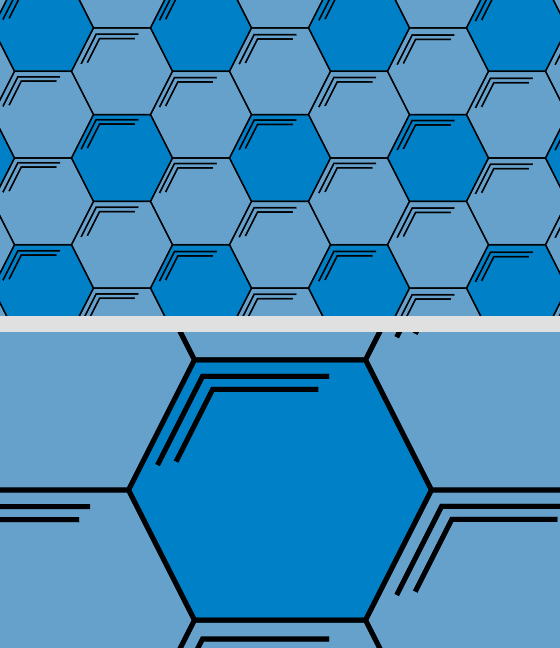
Top, the full canvas; bottom, a detail of the centre.
Give the GLSL for this pattern, as a Shadertoy shader.

```glsl
#define COLUMNS_PER_HEIGHT 4.0
#define ROW_PITCH 1.098
#define HEX_REACH 0.639
#define LINE_WIDTH 0.0222
#define WOBBLE 0.009
#define PALE vec3(0.40, 0.63, 0.80)
#define VIVID vec3(0.00, 0.50, 0.78)
#define INK vec3(0.0, 0.005, 0.01)

// Unit normal of the slanted hexagon side; columns are one unit apart
const vec2 SIDE_NORMAL = vec2(0.892, 0.452);

float hexDistance(vec2 p) {
    p = abs(p);
    return max(p.y - 0.5 * ROW_PITCH, dot(p - vec2(HEX_REACH, 0.0), SIDE_NORMAL));
}

// Bent stroke: a flat arm to the right and a slanted arm down to the left
float bentStroke(vec2 p, vec2 corner, float flatArm, float slantArm) {
    vec2 d = p - corner;
    float wedge = max(d.y, dot(d, vec2(-SIDE_NORMAL.x, SIDE_NORMAL.y)));
    float caps = max(d.x - flatArm, -dot(d, SIDE_NORMAL.yx) - slantArm);
    return max(abs(wedge) - 0.5 * LINE_WIDTH, caps);
}

// Slight drift of the accent strokes from cell to cell
vec2 accentDrift(float column, float height) {
    float k = column + 3.0;
    float ripple = cos(1.57 * k);
    float lift = cos(2.34 * (height + 0.27)) + 0.7 * cos(0.5 * k) + 0.4 * ripple;
    return WOBBLE * vec2(ripple, lift);
}

void mainImage(out vec4 fragColor, in vec2 fragCoord) {
    vec2 p = (fragCoord - 0.5 * iResolution.xy) / iResolution.y * COLUMNS_PER_HEIGHT;
    float pixel = COLUMNS_PER_HEIGHT / iResolution.y;

    // Nearest hexagon among the two neighbouring columns
    float border = 1e3;
    vec2 local = vec2(0.0);
    vec2 cell = vec2(0.0);
    for (int i = 0; i < 2; i++) {
        float column = floor(p.x) + float(i);
        float odd = mod(column, 2.0);
        float row = floor(p.y / ROW_PITCH - 0.5 * odd + 0.5);
        vec2 q = p - vec2(column, (row + 0.5 * odd) * ROW_PITCH);
        float d = hexDistance(q);
        if (d < border) {
            border = d;
            local = q;
            cell = vec2(column, row);
        }
    }

    // Every third hexagon of a column is vivid
    float phase = mod(cell.y - mod(cell.x, 2.0), 3.0);
    vec3 color = phase < 0.5 ? VIVID : PALE;

    // Outline and the two nested accents
    vec2 q = local - accentDrift(cell.x, p.y - local.y);
    float line = abs(border) - 0.5 * LINE_WIDTH;
    line = min(line, bentStroke(q, vec2(-0.327, 0.472), 0.535, 0.420));
    line = min(line, bentStroke(q, vec2(-0.284, 0.417), 0.446, 0.342));

    float coverage = 1.0 - smoothstep(-0.5 * pixel, 0.5 * pixel, line);
    fragColor = vec4(mix(color, INK, coverage), 1.0);
}
```
